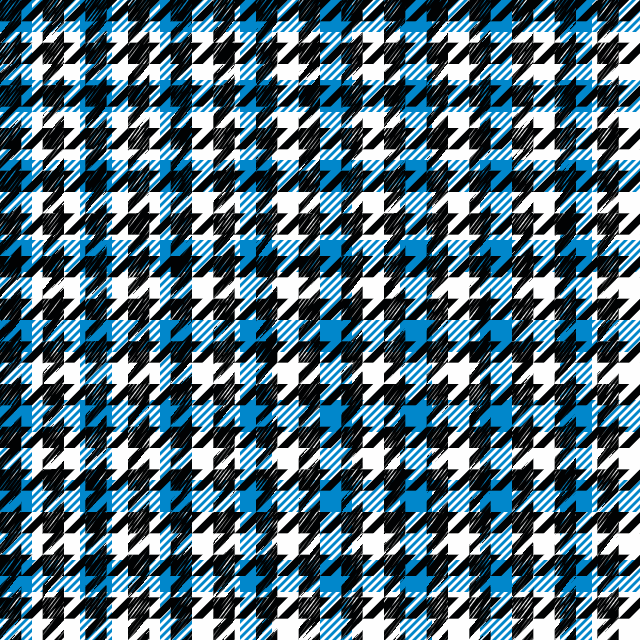
A Shadertoy shader for this pattern:

```glsl
// Black houndstooth woven over a blue and white twill gingham.
// Both cloths come from one weave function: warp and weft bands are chosen by a
// diagonal twill, and the black warp is broken up by fine slanted scratches.

const float TOOTH_COUNT = 15.0;      // houndstooth repeats per side
const float TOOTH_DUTY = 0.5;
const float TOOTH_TWILL = 2.0;       // diagonals per houndstooth repeat
const float CHECK_COUNT = 8.0;       // gingham repeats per side
const float CHECK_DUTY = 0.4;
const float CHECK_TWILL = 10.0;      // diagonals per gingham repeat
const float SCRATCH_COUNT = 215.0;   // scratch lines per canvas unit
const float SCRATCH_LENGTHS = 26.0;  // strokes along each line
const float SCRATCH_WIDTH = 0.42;    // share of the line spacing
const float SCRATCH_SHARE = 0.72;    // share of strokes that are drawn
const float RAGGEDNESS = 0.24;       // jitter of the hatched warp ends
const vec2 SCRATCH_DIR = vec2(0.6, -0.8);

const vec3 INK = vec3(0.005, 0.008, 0.01);
const vec3 PAPER = vec3(0.995);
const vec3 BLUE = vec3(0.005, 0.53, 0.795);

float hash(vec2 p) {
    return fract(sin(dot(p, vec2(127.1, 311.7))) * 43758.5453);
}

// Smooth repeating band covering [0, duty] of each unit period.
float band(float t, float duty, float blur) {
    float d = abs(fract(t - 0.5 * duty + 0.5) - 0.5);
    return clamp((0.5 * duty - d) / blur + 0.5, 0.0, 1.0);
}

// Coverage of coloured threads; the twill decides which thread lies on top.
float weave(vec2 q, float duty, float twillCount, float jitter, float blur) {
    float warp = band(q.x, duty, blur);
    float weft = band(q.y, duty, blur);
    float diagonal = (q.x + q.y) * twillCount + jitter * warp;
    float twill = band(diagonal, 0.5, blur * twillCount * 1.4);
    return mix(warp, weft, twill);
}

// Tapered hairline strokes of random length, offset and strength.
float scratches(vec2 p, float line, float across, float pixel) {
    float along = dot(p, SCRATCH_DIR) * SCRATCH_LENGTHS + 9.0 * hash(vec2(line, 3.0));
    vec2 stroke = vec2(line, floor(along));
    float taper = sqrt(max(sin(3.14159 * fract(along)), 0.0));
    float width = SCRATCH_WIDTH * taper * mix(0.35, 1.0, hash(stroke + 17.0));
    width *= step(hash(stroke), SCRATCH_SHARE);
    float blur = pixel * SCRATCH_COUNT;
    float d = abs(fract(across) - 0.5);
    float cover = clamp((0.5 * width - d) / blur + 0.5, 0.0, 1.0);
    return cover * min(1.0, width / blur);
}

void mainImage(out vec4 fragColor, in vec2 fragCoord) {
    float pixel = 1.0 / iResolution.y;
    vec2 p = vec2(fragCoord.x, iResolution.y - fragCoord.y) * pixel;

    // Gingham ground
    float check = weave(p * CHECK_COUNT, CHECK_DUTY, CHECK_TWILL, 0.0, pixel * CHECK_COUNT);
    vec3 color = mix(PAPER, BLUE, check);

    // Houndstooth with ragged warp ends
    vec2 q = p * TOOTH_COUNT;
    float blur = pixel * TOOTH_COUNT;
    float across = dot(p, vec2(-SCRATCH_DIR.y, SCRATCH_DIR.x) * vec2(1.0, 1.0)) * SCRATCH_COUNT;
    float line = floor(across);
    float jitter = (hash(vec2(line, floor(q.y))) - 0.5) * RAGGEDNESS;
    float tooth = weave(q, TOOTH_DUTY, TOOTH_TWILL, jitter, blur);

    // Scratches let the ground show through the warp, most where threads cross
    float warp = band(q.x, TOOTH_DUTY, blur);
    float weft = band(q.y, TOOTH_DUTY, blur);
    float wear = scratches(p, line, across, pixel) * warp * mix(0.35, 1.0, weft);

    color = mix(color, INK, tooth * (1.0 - wear));
    fragColor = vec4(color, 1.0);
}
```
